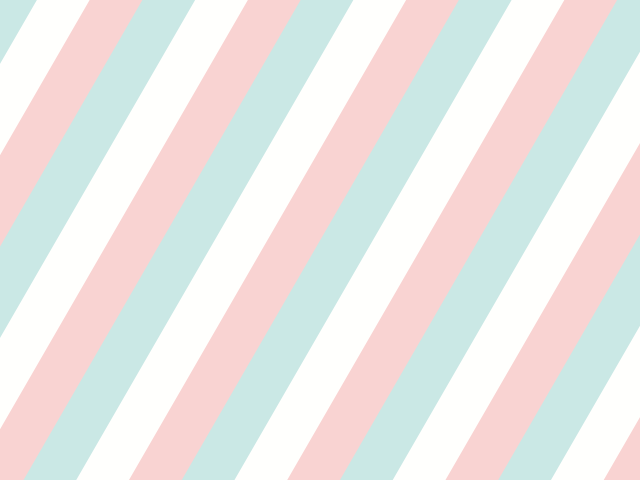
Write a Shadertoy shader that draws this pattern.

```glsl
// Diagonal candy stripes: equal bands of pink, aqua and off-white.
// The canvas is projected onto the stripe normal, wrapped with fract,
// and each band is blended in by its signed distance.

const vec3 PINK  = vec3(0.976, 0.828, 0.822);
const vec3 AQUA  = vec3(0.792, 0.908, 0.898);
const vec3 WHITE = vec3(1.0, 1.0, 0.992);

const float TILT   = radians(30.0); // lean of the stripes from vertical
const float PERIOD = 0.2855;        // three bands, in canvas heights
const float OFFSET = 0.2327;        // start of a pink band along the normal
const float SOFT   = 0.0013;        // half width of the edge blend

// Distance across the stripes, measured along their normal.
float acrossStripes(vec2 p, float tilt) {
    return dot(p, vec2(cos(tilt), -sin(tilt)));
}

// Coverage of a repeating band with the given centre and width.
float bandMask(float s, float centre, float width, float period, float soft) {
    float fromCentre = abs(fract((s - centre) / period + 0.5) - 0.5) * period;
    return 1.0 - smoothstep(-soft, soft, fromCentre - 0.5 * width);
}

void mainImage(out vec4 fragColor, in vec2 fragCoord) {
    vec2 p = fragCoord / iResolution.y;
    float s = acrossStripes(p, TILT) - OFFSET;
    float soft = max(SOFT, 0.6 / iResolution.y);
    float band = PERIOD / 3.0;

    // Weights sum to one at every edge, so neighbours blend cleanly.
    float pink = bandMask(s, 0.5 * band, band, PERIOD, soft);
    float aqua = bandMask(s, 1.5 * band, band, PERIOD, soft);
    vec3 color = PINK * pink + AQUA * aqua + WHITE * (1.0 - pink - aqua);

    fragColor = vec4(color, 1.0);
}
```
